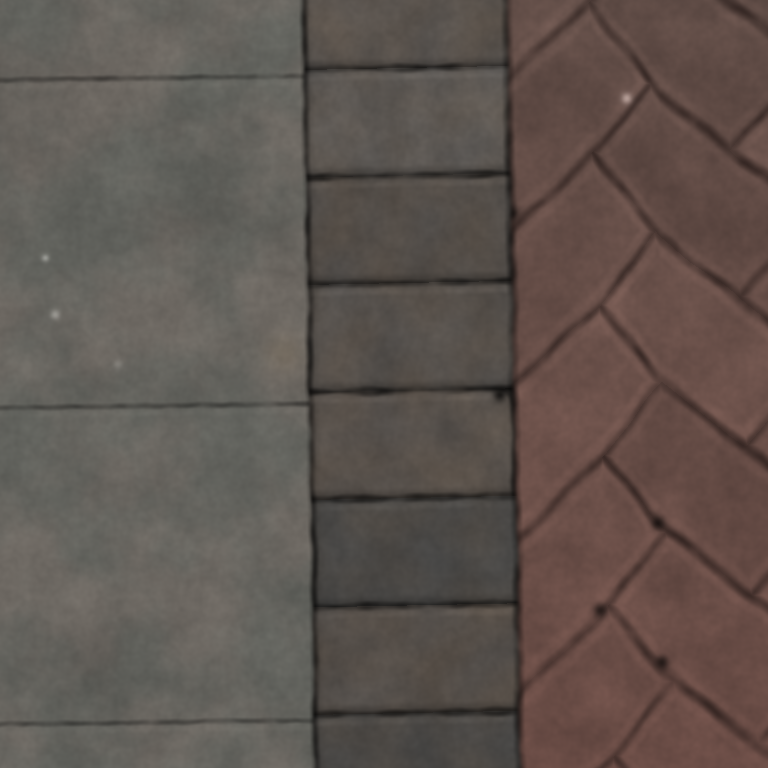
A WebGL 2 fragment shader for this texture:

```glsl
#version 300 es
precision highp float;
// Three kinds of paving side by side: large grey slabs, a column of brown bricks
// and a red herringbone. Each is a distance to its joints, shaded with gradient
// noise; the herringbone comes from a skewed lattice of two-cell bricks.
uniform vec2 u_resolution;
out vec4 outColor;

float hash(vec2 p) {
  return fract(sin(dot(p, vec2(127.1, 311.7))) * 4375.85);
}

vec2 gradientAt(vec2 cell) {
  float angle = 6.2832 * hash(cell);
  return vec2(cos(angle), sin(angle));
}

float noise(vec2 p) {
  vec2 i = floor(p), f = p - i, w = f * f * f * (f * (f * 6.0 - 15.0) + 10.0);
  vec2 e = vec2(1.0, 0.0);
  float low = mix(dot(gradientAt(i), f), dot(gradientAt(i + e), f - e), w.x);
  float high = mix(dot(gradientAt(i + e.yx), f - e.yx), dot(gradientAt(i + 1.0), f - 1.0), w.x);
  return mix(low, high, w.y);
}

float fbm(vec2 p) {
  float sum = 0.0, gain = 0.6;
  for (int i = 0; i < 4; i++) {
    sum += gain * noise(p);
    p = mat2(1.6, 1.2, -1.2, 1.6) * p + 7.3;
    gain *= 0.55;
  }
  return sum;
}

// Soft line that is darkest on d = 0
float joint(float d, float width) {
  return 1.0 - smoothstep(0.0, width, abs(d));
}

// Strength of a joint along its length: sand and dirt fill it unevenly
float wear(vec2 p) {
  return clamp(0.85 + 0.8 * noise(p * 19.0) + 0.5 * noise(p * 47.0), 0.35, 1.2);
}

float spot(vec2 p, vec2 center, float radius) {
  vec2 d = (p - center) / radius;
  return exp(-dot(d, d));
}

vec3 slabs(vec2 p) {
  vec3 color = mix(vec3(0.38, 0.383, 0.362), vec3(0.43, 0.41, 0.386), smoothstep(-0.3, 0.3, fbm(p * 6.0 + 3.0)));
  color *= 1.0 + 0.15 * fbm(p * 15.0) - 0.10 * spot(p, vec2(0.27, 0.74), 0.05)
    - 0.11 * spot(p, vec2(0.13, 0.13), 0.06) - 0.08 * spot(p, vec2(0.0, 0.86), 0.1);
  color += vec3(0.03, 0.012, -0.008) * spot(p, vec2(0.37, 0.54), 0.025);
  // Cross joints, slightly unevenly spaced
  for (float k = 0.0; k < 3.0; k++) {
    float d = p.y - (0.896 - 0.4345 * k + 0.0075 * k * k + 0.013 * p.x);
    color *= 1.0 - 0.32 * wear(p) * joint(d + 0.002 * noise(p * 40.0), 0.006);
    color *= 1.0 + 0.04 * joint(d + 0.009, 0.007);
  }
  // Pale flecks
  float flecks = spot(p, vec2(0.059, 0.664), 0.005) + spot(p, vec2(0.072, 0.59), 0.006)
    + 0.5 * spot(p, vec2(0.154, 0.525), 0.006);
  return color + 0.2 * flecks;
}

vec3 borderBricks(vec2 p, float left, float right) {
  const float tone[8] = float[8](0.335, 0.35, 0.31, 0.32, 0.325, 0.287, 0.315, 0.285);
  const float warmth[8] = float[8](0.75, 0.5, 0.7, 0.65, 0.85, 0.2, 0.8, 0.3);
  float row = (0.909 + 0.02 * (p.x - 0.4) - p.y) / 0.14;
  float down = fract(row) * 0.14, up = 0.14 - down;
  int index = clamp(int(floor(row)) + 1, 0, 7);
  vec3 color = tone[index] * mix(vec3(1.01, 0.99, 0.96), vec3(1.06, 0.965, 0.885), warmth[index]);
  color *= 1.0 + 0.20 * fbm(p * 15.0 + 9.0);
  color += vec3(0.025, 0.01, -0.005) * noise(p * 17.0);
  // Worn lit top edge, shaded lower edge
  float wobble = 0.004 * noise(p * 24.0), dirt = wear(p + 3.0);
  color *= 1.0 + 0.10 * dirt * joint(down - 0.011, 0.007) - 0.20 * (1.0 - smoothstep(0.002, 0.016, up));
  color *= 1.0 - 0.48 * dirt * joint(min(down, up) + wobble, 0.0075);
  // One brick has a rounded upper right corner
  vec2 corner = vec2(p.x - right + 0.027, 0.024 - down);
  float outside = length(max(corner, 0.0)) - 0.022;
  if (index == 4) color *= 1.0 - 0.4 * smoothstep(-0.002, 0.006, outside);
  color *= 1.0 - 0.7 * spot(p, vec2(0.651, 0.486), 0.009);
  return color * (1.0 - 0.15 * joint(p.x - left, 0.016));
}

vec3 herringbone(vec2 p) {
  // Bend the plane so that the laid rows follow their slightly uneven slopes
  float beyond = max(p.x - 0.86, 0.0);
  vec2 q = p - vec2(0.25 * beyond, 0.30 * max(0.781 - p.x, 0.0) + 0.14 * beyond);
  q += 0.006 * vec2(noise(p * 14.0), noise(p * 14.0 + 5.0));
  vec2 c = inverse(mat2(0.082, -0.1003, 0.0755, 0.095)) * (q - vec2(0.779, 0.603));
  vec2 cell = floor(c), f = c - cell, side = min(f, 1.0 - f);
  float diagonal = cell.x + cell.y, m = mod(diagonal, 4.0);
  bool rising = diagonal < 0.0 || m > 1.5;
  float along = rising ? f.y + m - 2.0 : f.x + m;
  float end = diagonal < 0.0 ? 2.0 - along : min(along, 2.0 - along);
  vec2 id = rising ? vec2(cell.x, cell.y - m + 2.0) : vec2(cell.x - m, cell.y);
  vec2 d = 0.124 * (rising ? vec2(side.x, end) : vec2(end, side.y));

  vec3 color = mix(vec3(0.375, 0.282, 0.258), vec3(0.42, 0.315, 0.288), hash(id + 2.0));
  color *= 1.0 + 0.22 * fbm(p * 12.0 + 4.0);
  color *= 1.0 + vec3(0.10, 0.0, -0.01) * (0.45 - p.y);
  color *= 1.0 + 0.07 * joint(min(d.x, d.y) - 0.012, 0.008);
  float gap = max(0.62 * joint(d.y, 0.0095), 0.48 * joint(d.x, 0.008));
  color = mix(color, vec3(0.15, 0.105, 0.095), min(gap * wear(p + 6.0), 1.0));
  // Deep chips in the joints and one pale fleck
  float chips = spot(p, vec2(0.857, 0.319), 0.009) + spot(p, vec2(0.781, 0.206), 0.009)
    + spot(p, vec2(0.862, 0.138), 0.009) + spot(p, vec2(0.667, 0.722), 0.009);
  color *= 1.0 - 0.6 * min(chips, 1.0);
  return color + 0.28 * spot(p, vec2(0.816, 0.872), 0.007);
}

void main() {
  vec2 p = gl_FragCoord.xy / u_resolution;
  float sway = 0.004 * noise(vec2(p.y * 9.0, 2.0)) + 0.002 * noise(vec2(p.y * 31.0, 5.0));
  float left = 0.411 - 0.016 * p.y + sway, right = 0.678 - 0.018 * p.y + sway;
  vec3 color = mix(slabs(p), borderBricks(p, left, right), smoothstep(-0.003, 0.003, p.x - left));
  color = mix(color, herringbone(p), smoothstep(-0.004, 0.004, p.x - right));
  // Long joints between the three bands
  color *= 1.0 - 0.45 * wear(p + 1.0) * joint(p.x - left - 0.001, 0.008);
  color *= 1.0 - 0.48 * wear(p + 2.0) * joint(p.x - right, 0.010);
  color *= 1.0 + 0.055 * noise(p * 75.0) + 0.03 * noise(p * 150.0);
  outColor = vec4(color, 1.0);
}
```
